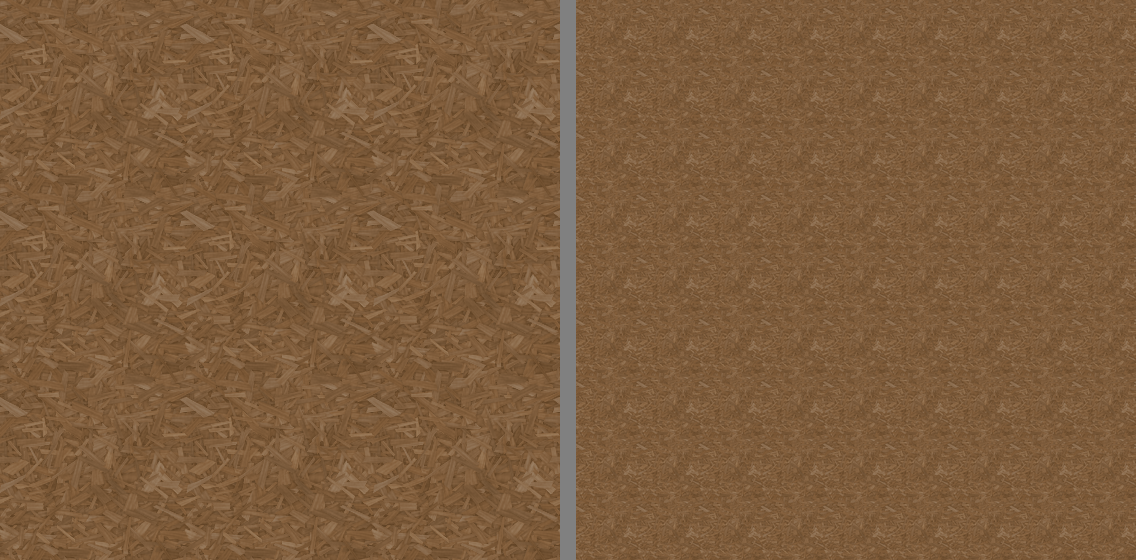
Left, the tile; right, the same tile 3 across and 3 down.
Give the GLSL for this texture, as a WebGL 2 fragment shader.

```glsl
#version 300 es
precision highp float;

uniform vec2 u_resolution;
out vec4 fragColor;

const float REPEATS = 3.0;          // tiles across and down
const int LAYERS = 10;              // sheets of strands, bottom to top
const vec2 HALF_LENGTH = vec2(0.35, 0.75);  // min, max in cells
const vec2 HALF_WIDTH = vec2(0.06, 0.19);   // min, max in cells
const vec2 GRAIN_SCALE = vec2(11.0, 95.0);  // along, across the strand
const float GRAIN_DEPTH = 0.30;
const float TONE_SPREAD = 0.34;
const float RAGGEDNESS = 0.006;
const float SHADOW_WIDTH = 0.014;
const float SHADOW_DEPTH = 0.13;
const float FLECK_DEPTH = 0.10;
const float PATCH_DEPTH = 0.16;
const vec3 DARK_WOOD = vec3(0.405, 0.285, 0.165);
const vec3 MID_WOOD = vec3(0.515, 0.378, 0.248);
const vec3 PALE_WOOD = vec3(0.610, 0.500, 0.385);
const float TAU = 6.2831853;

// Integer hash giving three values in 0..1
vec3 hash3(ivec3 key) {
  uvec3 v = uvec3(key) * 1664525u + 1013904223u;
  v.x += v.y * v.z; v.y += v.z * v.x; v.z += v.x * v.y;
  v ^= v >> 16u;
  v.x += v.y * v.z; v.y += v.z * v.x; v.z += v.x * v.y;
  return vec3(v >> 8u) / 16777216.0;
}

float cornerSlope(vec2 corner, vec2 offset, float period, int seed) {
  float angle = TAU * hash3(ivec3(mod(corner, period), seed)).x;
  return dot(vec2(cos(angle), sin(angle)), offset);
}

// Gradient noise that wraps after a whole period
float gradientNoise(vec2 p, float period, int seed) {
  vec2 i = floor(p), f = p - i;
  vec2 s = f * f * f * (f * (f * 6.0 - 15.0) + 10.0);
  vec2 e = vec2(1.0, 0.0);
  float low = mix(cornerSlope(i, f, period, seed),
                  cornerSlope(i + e.xy, f - e.xy, period, seed), s.x);
  float high = mix(cornerSlope(i + e.yx, f - e.yx, period, seed),
                   cornerSlope(i + e.xx, f - e.xx, period, seed), s.x);
  return mix(low, high, s.y);
}

// Lay one strand over the surface; x is tone, y is warmth
vec2 layStrand(vec2 surface, vec2 tile, vec2 cell, float cells, int layer, float soft) {
  ivec2 id = ivec2(mod(cell, cells));
  vec3 place = hash3(ivec3(id, layer));
  vec3 form = hash3(ivec3(id, layer + 40));
  vec3 finish = hash3(ivec3(id, layer + 80));

  // Neighbouring strands lean the same way, most near the horizontal
  float angle = 0.5 * TAU * hash3(ivec3(id / 2, layer + 120)).x + 1.3 * (place.z - 0.5);
  angle -= 0.25 * sin(2.0 * angle);
  vec2 axis = vec2(cos(angle), sin(angle));
  vec2 q = tile - (cell + place.xy) / cells;
  q = vec2(dot(q, axis), dot(q, vec2(-axis.y, axis.x)));

  // Tapered splinter with slanted ends
  float halfLength = mix(HALF_LENGTH.x, HALF_LENGTH.y, form.x) / cells;
  float halfWidth = mix(HALF_WIDTH.x, HALF_WIDTH.y, form.y * form.y) / cells;
  float taper = 1.0 - 0.4 * form.z * q.x / halfLength;
  float slant = 1.6 * (finish.z - 0.5) * q.y;
  float d = max(abs(q.x + slant) - halfLength, abs(q.y) - halfWidth * taper);
  if (d > SHADOW_WIDTH + RAGGEDNESS) return surface;

  float grain = gradientNoise(q * GRAIN_SCALE + 50.0 * form.xy + 20.0, 256.0, layer + 160);
  d += RAGGEDNESS * grain;
  float tone = 0.5 + TONE_SPREAD * (finish.x + finish.y - 1.0) + GRAIN_DEPTH * grain;
  surface.x -= SHADOW_DEPTH * (1.0 - smoothstep(0.0, SHADOW_WIDTH, d));
  return mix(surface, vec2(tone, finish.z), 1.0 - smoothstep(-soft, soft, d));
}

vec3 woodColour(vec2 surface) {
  float t = 2.0 * clamp(surface.x, -0.1, 1.1);
  vec3 colour = t < 1.0 ? mix(DARK_WOOD, MID_WOOD, t) : mix(MID_WOOD, PALE_WOOD, t - 1.0);
  return colour * (1.0 + (surface.y - 0.5) * vec3(0.02, -0.02, -0.10));
}

void main() {
  vec2 tile = fract(gl_FragCoord.xy / u_resolution * REPEATS);
  float soft = max(0.002, 0.6 * REPEATS / min(u_resolution.x, u_resolution.y));

  // Fine chips beneath the strands
  vec2 surface = vec2(0.36 + 0.4 * gradientNoise(tile * 24.0, 24.0, 201), 0.6);

  // Overlapping strands, each sheet on its own wrapped grid
  for (int layer = 0; layer < LAYERS; layer++) {
    float cells = float(6 + (layer * 3) % 5);
    vec2 home = floor(tile * cells);
    for (int k = 0; k < 9; k++) {
      vec2 cell = home + vec2(k % 3 - 1, k / 3 - 1);
      surface = layStrand(surface, tile, cell, cells, layer, soft);
    }
  }

  // Broad stains and small flecks
  surface.x += PATCH_DEPTH * gradientNoise(tile * 4.0, 4.0, 202);
  surface.x += FLECK_DEPTH * gradientNoise(tile * 80.0, 80.0, 203);
  fragColor = vec4(woodColour(surface), 1.0);
}
```
